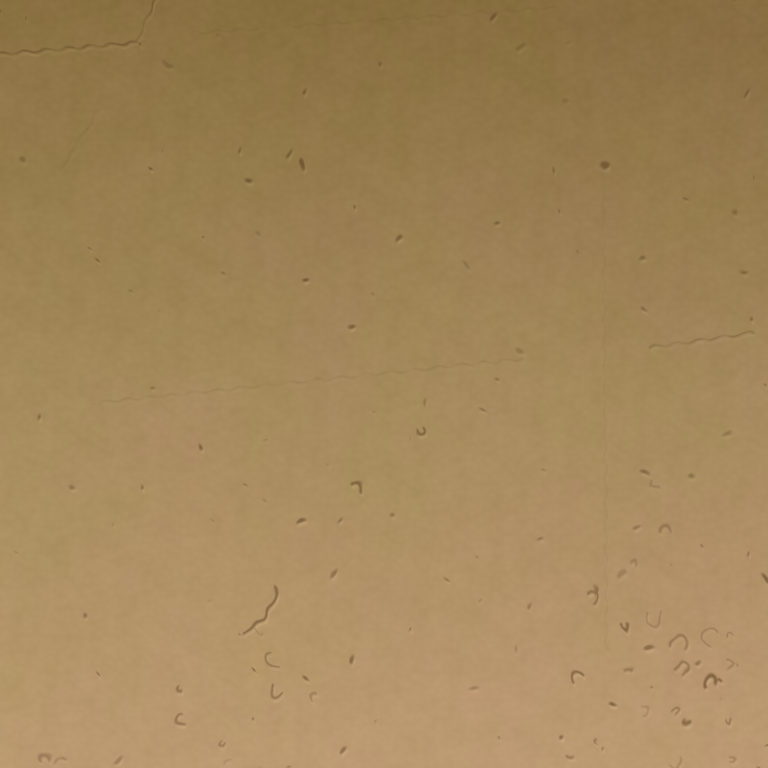
Give the GLSL for this texture, as a three.js fragment shader.

```glsl
varying vec2 vUv;

#define TAN vec3(0.735, 0.602, 0.442)
#define OCHRE vec3(0.648, 0.540, 0.363)
#define UMBER vec3(0.528, 0.428, 0.248)
#define CREVICE vec3(0.30, 0.20, 0.09)
#define SOFT 0.0022
#define PIT_CELLS 15.0
#define CURL_CELLS 27.0
#define MOTTLE 0.013
#define GRAIN 0.016
#define RELIEF 0.055

vec2 hash2(vec2 p) {
  vec2 k = vec2(dot(p, vec2(127.1, 311.7)), dot(p, vec2(269.5, 183.3)));
  return fract(sin(k) * 43758.5);
}

mat2 rotation(float a) {
  return mat2(cos(a), sin(a), -sin(a), cos(a));
}

// Layered, self-warped sines, roughly -1 to 1
float waves(vec2 p) {
  float sum = 0.0, amp = 0.5;
  for (int i = 0; i < 5; i++) {
    p = rotation(1.1) * p * 1.7 + 1.3;
    sum += amp * sin(p.x + 1.4 * sin(p.y * 0.8)) * sin(p.y + sum);
    amp *= 0.75;
  }
  return sum;
}

// Distance to the nearest scattered cell point
float cellular(vec2 p) {
  float nearest = 2.0;
  for (int j = -1; j <= 1; j++)
    for (int i = -1; i <= 1; i++) {
      vec2 id = floor(p) + vec2(i, j);
      nearest = min(nearest, length(p - id - hash2(id)));
    }
  return nearest;
}

float arcDistance(vec2 q, float radius, float aperture) {
  vec2 tip = vec2(sin(aperture), cos(aperture));
  q.x = abs(q.x);
  return tip.y * q.x > tip.x * q.y ? length(q - tip * radius) : abs(length(q) - radius);
}

float ink(float d, float width) {
  return 1.0 - smoothstep(width - SOFT, width + SOFT, d);
}

// Small round pits, spread thinly over the whole wall
float pits(vec2 p) {
  float cover = 0.0;
  for (int j = -1; j <= 1; j++)
    for (int i = -1; i <= 1; i++) {
      vec2 id = floor(p * PIT_CELLS) + vec2(i, j);
      vec2 place = hash2(id + 5.0), kind = hash2(id + 41.0);
      vec2 q = rotation(kind.x * 3.0) * (p - (id + place) / PIT_CELLS);
      float size = mix(0.0008, 0.0044, kind.y * kind.y);
      float shown = step(fract(kind.x * 7.3), 0.5) * mix(0.25, 0.8, place.x);
      cover = max(cover, shown * ink(length(q * vec2(0.65, 1.2)), size));
    }
  return cover;
}

// Curled flakes that gather in clumps toward the bottom
float curls(vec2 p) {
  float cover = 0.0;
  for (int j = -1; j <= 1; j++)
    for (int i = -1; i <= 1; i++) {
      vec2 id = floor(p * CURL_CELLS) + vec2(i, j);
      vec2 place = hash2(id + 13.0), kind = hash2(id + 71.0);
      vec2 centre = (id + place) / CURL_CELLS;
      float band = exp(-pow((centre.x - 0.83) / 0.06, 2.0));
      float clump = smoothstep(-0.1, 0.6, waves(centre * 5.0 + 2.0)) + 0.6 * band;
      float density = 0.6 * clump * smoothstep(0.52, 0.05, centre.y);
      float shown = step(fract(kind.x * 9.1 + place.y), density);
      vec2 q = rotation(6.28 * kind.x) * (p - centre) * vec2(1.0, 0.75);
      float d = arcDistance(q, mix(0.003, 0.011, kind.y), mix(0.5, 1.9, place.x));
      float width = mix(0.0003, 0.0021, fract(kind.y * 5.7));
      cover = max(cover, shown * mix(0.35, 0.85, place.y) * ink(d, width));
    }
  return cover;
}

// Hairline crack between two points, broken along its length
float crack(vec2 p, vec2 a, vec2 b, float strength) {
  vec2 along = b - a;
  float t = clamp(dot(p - a, along) / dot(along, along), 0.0, 1.0);
  float wear = 0.7 + 0.3 * sin(p.x * 170.0 + 2.0 * sin(p.x * 61.0));
  return strength * wear * ink(length(p - a - along * t), 0.0008);
}

float marks(vec2 p) {
  vec2 q = p + 0.0017 * sin(p.yx * 210.0 + 2.0 * sin(p * 93.0));
  float cover = max(pits(q), curls(q));
  cover = max(cover, crack(q, vec2(-0.01, 0.929), vec2(0.18, 0.945), 0.85));
  cover = max(cover, crack(q, vec2(0.177, 0.945), vec2(0.206, 1.01), 0.75));
  cover = max(cover, crack(q, vec2(0.848, 0.548), vec2(0.98, 0.567), 0.6));
  cover = max(cover, crack(q, vec2(0.12, 0.475), vec2(0.68, 0.533), 0.22));
  cover = max(cover, crack(q, vec2(0.25, 0.957), vec2(0.72, 0.99), 0.18));
  cover = max(cover, crack(q, vec2(0.08, 0.78), vec2(0.13, 0.86), 0.2));
  cover = max(cover, crack(q, vec2(0.79, 0.15), vec2(0.786, 0.76), 0.12));
  vec2 gouge = rotation(2.2) * (q - vec2(0.285, 0.245));
  return max(cover, 0.8 * ink(arcDistance(gouge, 0.076, 0.5), 0.0016));
}

void main() {
  // Light falling off toward the top
  vec2 p = vUv;
  float height = p.y + 0.06 * (p.x - 0.5) * p.y + 0.025 * waves(p * 4.0);
  vec3 wall = mix(TAN, OCHRE, clamp(height * 2.0, 0.0, 1.0));
  wall = mix(wall, UMBER, clamp(height * 2.0 - 1.0, 0.0, 1.0));

  // Olive and pink blotches, then fine plaster grain
  float olive = waves(p * 7.0 + 9.0) + 0.8 * (0.5 - p.x);
  wall += MOTTLE * olive * vec3(-0.7, 0.15, -0.8);
  wall += GRAIN * (0.5 - cellular(p * vec2(85.0, 105.0)));
  wall += 0.6 * GRAIN * waves(p * 38.0);

  // Dark marks with a lit lower edge
  float dark = marks(p);
  float lit = marks(p + vec2(-0.002, 0.0045));
  wall += RELIEF * lit * (1.0 - dark);
  gl_FragColor = vec4(mix(wall, CREVICE, 0.62 * dark), 1.0);
}
```
